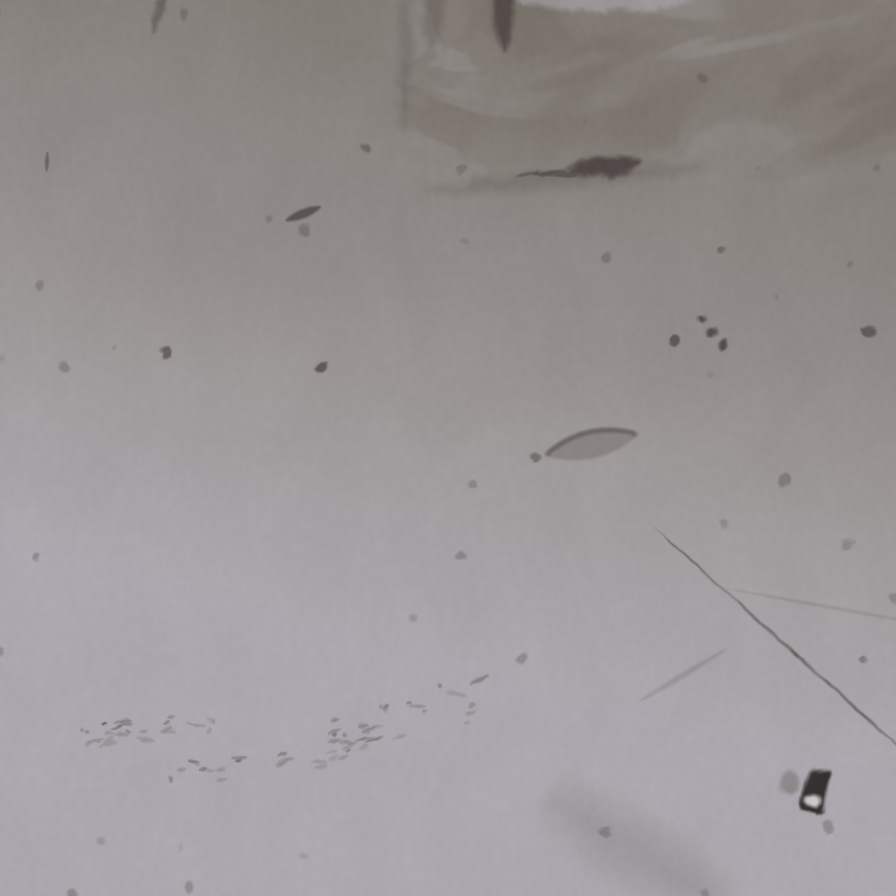
Give the GLSL for this texture, as a three.js fragment shader.

```glsl
// Draws a scuffed, unevenly lit pale painted panel with scratches, specks, stains and a chip.
varying vec2 vUv;

const vec3 PALE = vec3(0.668, 0.658, 0.682);
const vec3 MID = vec3(0.62, 0.602, 0.602);
const vec3 DIM = vec3(0.56, 0.54, 0.53);
const vec3 SHADE = vec3(0.505, 0.478, 0.455);
const vec3 OLIVE = vec3(0.465, 0.438, 0.402);
const vec3 GREY = vec3(0.47, 0.44, 0.43);
const vec3 INK = vec3(0.25, 0.22, 0.215);
const vec3 GLINT = vec3(0.86, 0.85, 0.86);

vec2 hash2(vec2 p) {
  vec3 q = fract(vec3(p.xyx) * vec3(0.1031, 0.103, 0.0973));
  q += dot(q, q.yzx + 33.33);
  return fract((q.xx + q.yz) * q.zy);
}

// Layered, turned and warped sines, roughly -1 to 1
float clouds(vec2 p) {
  float sum = 0.0, amp = 0.5;
  for (int i = 0; i < 5; i++) {
    p = mat2(0.8, 0.6, -0.6, 0.8) * p * 1.6 + 0.7 * sin(p.yx * 1.3) + 1.7;
    sum += amp * sin(p.x) * cos(p.y);
    amp *= 0.65;
  }
  return sum;
}

// Distance to the nearest cell point
float cellular(vec2 p) {
  float nearest = 2.0;
  for (int y = -1; y <= 1; y++)
    for (int x = -1; x <= 1; x++) {
      vec2 cell = floor(p) + vec2(float(x), float(y));
      nearest = min(nearest, length(cell + hash2(cell) - p));
    }
  return nearest;
}

// Line tapered at both ends
float stroke(vec2 p, vec2 a, vec2 b, float width, float blur) {
  vec2 along = b - a;
  float h = clamp(dot(p - a, along) / dot(along, along), 0.0, 1.0);
  float taper = 4.0 * h * (1.0 - h);
  float edge = length(p - a - along * h) - width * taper;
  return smoothstep(0.0, 0.3, taper) * (1.0 - smoothstep(-blur, blur, edge));
}

float dot2d(vec2 p, vec2 center, float radius, float blur) {
  return 1.0 - smoothstep(radius - blur, radius + blur, length(p - center));
}

// One possible speck in each grid cell
float specks(vec2 p, float scale, float density, float radius) {
  vec2 cell = floor(p * scale);
  vec2 rnd = hash2(cell + 17.0);
  vec2 center = (cell + 0.2 + 0.6 * hash2(cell + 5.0)) / scale;
  return step(rnd.x, density) * (0.3 + 0.7 * rnd.y) * dot2d(p, center, radius * (0.5 + 0.6 * rnd.y), 0.0025);
}

// Short broken dashes spread along a line
float scuffs(vec2 p, vec2 a, vec2 b, float spread, float seed) {
  float ink = 0.0;
  for (int i = 0; i < 26; i++) {
    vec2 r = hash2(vec2(float(i) + 1.0, seed)), s = hash2(vec2(seed + 40.0, float(i) + 3.0));
    vec2 start = mix(a, b, r.x) + vec2(0.0, (r.y - 0.5) * spread);
    vec2 reach = (0.006 + 0.022 * s.x * s.x) * vec2(1.0, s.y * 0.9 - 0.25);
    ink = max(ink, (0.15 + 0.5 * s.y * r.y) * stroke(p, start, start + reach, 0.0022, 0.0022));
  }
  return ink;
}

void main() {
  vec2 p = vUv;
  vec2 rough = p + 0.005 * vec2(clouds(p * 45.0), clouds(p * 45.0 + 9.0));

  // Light falling off towards the upper right
  float fall = p.y + 0.25 * p.x + 0.035 * clouds(p * 3.0);
  vec3 color = mix(PALE, MID, smoothstep(0.35, 0.7, fall));
  color = mix(color, DIM, smoothstep(0.6, 0.9, fall));
  color = mix(color, SHADE, smoothstep(0.85, 1.15, fall));

  // Olive and pale stains in the upper right, soft smudge below
  float corner = smoothstep(0.4, 0.5, p.x) * smoothstep(0.77, 0.88, p.y + 0.03 * clouds(p * 8.0));
  float patches = clouds(p * vec2(6.0, 11.0) + 2.0);
  color = mix(color, OLIVE, 0.65 * corner * smoothstep(-0.1, 0.2, patches));
  color = mix(color, MID, 0.35 * corner * smoothstep(0.2, 0.4, -patches));
  color = mix(color, PALE, 0.6 * stroke(rough, vec2(0.57, 1.0), vec2(0.78, 1.0), 0.013, 0.005));
  color = mix(color, GREY, 0.3 * stroke(rough, vec2(0.6, 0.12), vec2(0.82, -0.02), 0.03, 0.035));

  // Runs at the top edge
  float runs = 0.65 * stroke(rough, vec2(0.56, 0.94), vec2(0.565, 1.06), 0.014, 0.006);
  runs += 0.17 * stroke(rough, vec2(0.45, 0.85), vec2(0.455, 1.03), 0.008, 0.008);
  runs += 0.22 * stroke(rough, vec2(0.48, 0.94), vec2(0.49, 1.05), 0.011, 0.007);
  runs += 0.4 * stroke(rough, vec2(0.17, 0.96), vec2(0.185, 1.04), 0.006, 0.004);

  // Dark smear with a thin tail
  float smear = 0.75 * stroke(rough, vec2(0.63, 0.809), vec2(0.72, 0.818), 0.012, 0.006);
  smear = max(smear, 0.6 * stroke(rough, vec2(0.57, 0.801), vec2(0.69, 0.812), 0.004, 0.003));
  smear = max(smear, 0.18 * stroke(rough, vec2(0.46, 0.785), vec2(0.8, 0.815), 0.008, 0.01));

  // Scratches, nicks and scuffs
  float wear = (0.5 + 0.3 * clouds(p * 30.0)) * stroke(rough * 0.3 + p * 0.7, vec2(0.72, 0.421), vec2(1.06, 0.115), 0.0016, 0.002);
  wear = max(wear, 0.65 * stroke(p, vec2(0.317, 0.753), vec2(0.36, 0.77), 0.005, 0.0025));
  wear = max(wear, 0.5 * stroke(p, vec2(0.052, 0.807), vec2(0.053, 0.832), 0.002, 0.002));
  wear = max(wear, 0.17 * stroke(p, vec2(0.71, 0.215), vec2(0.815, 0.278), 0.003, 0.003));
  wear = max(wear, 0.12 * stroke(p, vec2(0.8, 0.345), vec2(1.05, 0.3), 0.002, 0.002));
  wear = max(wear, scuffs(rough, vec2(0.09, 0.175), vec2(0.24, 0.198), 0.03, 3.0));
  wear = max(wear, scuffs(rough, vec2(0.16, 0.125), vec2(0.42, 0.17), 0.035, 11.0));
  wear = max(wear, 0.8 * scuffs(rough, vec2(0.36, 0.175), vec2(0.56, 0.225), 0.06, 23.0));
  wear = max(wear, 0.65 * specks(rough, 9.0, 0.16, 0.006));
  wear = max(wear, 0.3 * specks(rough + 0.37, 15.0, 0.13, 0.006));
  for (int i = 0; i < 3; i++) {
    vec2 center = vec2(0.783, 0.645) + float(i) * vec2(0.011, -0.015);
    wear = max(wear, 0.75 * dot2d(rough, center, 0.0045, 0.003));
  }
  color = mix(color, INK, clamp(max(max(runs, smear), wear), 0.0, 1.0));

  // Lens-shaped dent with a darker rim
  float dent = stroke(p, vec2(0.605, 0.492), vec2(0.715, 0.517), 0.016, 0.003);
  float hollow = stroke(p, vec2(0.609, 0.489), vec2(0.712, 0.513), 0.014, 0.003);
  color = mix(color, GREY, 0.55 * dent);
  color = mix(color, INK, 0.4 * max(dent - hollow, 0.0));

  // Chip with a raised flake and a glint
  vec2 chip = mat2(0.97, 0.24, -0.24, 0.97) * (rough - vec2(0.911, 0.116));
  float body = length(max(abs(chip) - vec2(0.008, 0.021), 0.0)) - 0.004;
  color = mix(color, GREY, 0.55 * dot2d(rough, vec2(0.882, 0.126), 0.013, 0.004));
  color = mix(color, INK * 0.65, 0.9 * (1.0 - smoothstep(-0.003, 0.003, body)));
  color = mix(color, GLINT, 0.9 * dot2d(rough, vec2(0.909, 0.107), 0.008, 0.004));

  // Faint mottling and grain
  color += 0.009 * clouds(p * vec2(22.0, 14.0)) + 0.014 * (cellular(p * vec2(110.0, 80.0)) - 0.5);
  gl_FragColor = vec4(color, 1.0);
}
```
